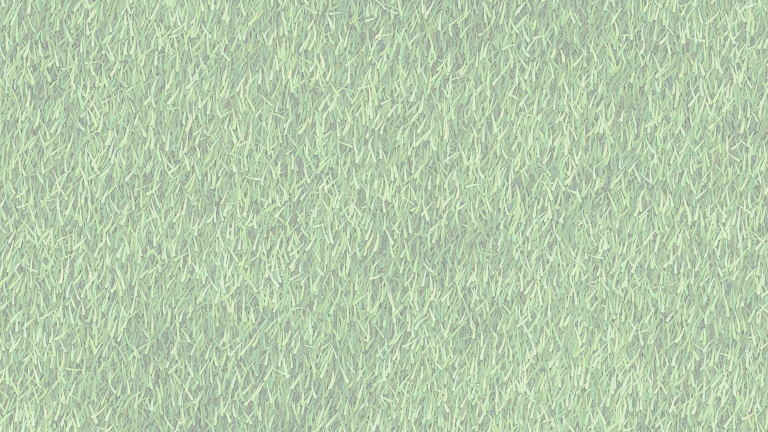
Give the GLSL for this texture, as a WebGL 2 fragment shader.

```glsl
#version 300 es
precision highp float;
// Pale, washed-out lawn of short overlapping grass blades with soft light patches.

#define LAYERS 18
#define CELL vec2(0.026, 0.032)
#define HALF_LENGTH 0.025
#define HALF_WIDTH 0.0030
#define LEAN 0.12
#define SPREAD 0.85
#define STRAY_SHARE 0.14
#define LAYER_FADE 0.77
#define TONE_CONTRAST 1.5
#define PATCH_STRENGTH 0.38
#define SHADOW 0.055
#define HUE_SHIFT 0.045

uniform vec2 u_resolution;
out vec4 fragColor;

vec4 hash4(vec2 p) {
    float s = dot(p, vec2(127.1, 311.7));
    return fract(sin(s + vec4(0.0, 17.3, 41.9, 73.1)) * 43758.5453);
}

float valueNoise(vec2 p) {
    vec2 cell = floor(p);
    vec2 f = fract(p);
    f = f * f * (3.0 - 2.0 * f);
    float low = mix(hash4(cell).x, hash4(cell + vec2(1, 0)).x, f.x);
    float high = mix(hash4(cell + vec2(0, 1)).x, hash4(cell + vec2(1, 1)).x, f.x);
    return mix(low, high, f.y);
}

float ramp(float a, float b, float t) {
    return clamp((t - a) / (b - a), 0.0, 1.0);
}

// Grey-green shade at 0, through mid greens, to cream at 1
vec3 grassTone(float t) {
    vec3 c = mix(vec3(0.66, 0.70, 0.655), vec3(0.70, 0.77, 0.68), ramp(0.02, 0.20, t));
    c = mix(c, vec3(0.72, 0.82, 0.69), ramp(0.20, 0.43, t));
    c = mix(c, vec3(0.75, 0.87, 0.71), ramp(0.43, 0.67, t));
    c = mix(c, vec3(0.82, 0.94, 0.74), ramp(0.67, 0.85, t));
    return mix(c, vec3(0.87, 0.945, 0.81), ramp(0.85, 1.0, t));
}

// Distance to a curved, tapered blade; q.y runs from root to tip
float bladeDistance(vec2 q, float halfLength, float halfWidth, float bend) {
    float along = clamp(q.y / halfLength, -1.0, 1.0);
    vec2 spine = vec2(bend * (along * along - 0.4), along * halfLength);
    return length(q - spine) - halfWidth * (0.8 - 0.4 * along);
}

float coverage(float d, float pixel) {
    return clamp(0.5 - d / pixel, 0.0, 1.0);
}

void main() {
    vec2 uv = gl_FragCoord.xy / u_resolution.y;
    float pixel = 1.0 / u_resolution.y;

    // Broad light patches and slow drift of the lean
    float light = 0.6 * valueNoise(uv * 3.2 + 4.7) + 0.4 * valueNoise(uv * 9.0 + 21.0);
    float patchTone = (light - 0.5) * PATCH_STRENGTH;
    float drift = LEAN + 0.5 * (valueNoise(floor(uv / CELL) * 0.0 + vec2(7.0)) - 0.5) * 0.2;

    // Soil and deep shade between the blades
    vec3 color = mix(vec3(0.67, 0.70, 0.66), vec3(0.71, 0.71, 0.70), valueNoise(uv * 120.0));

    // Scattered blades, lowest layer first
    for (int i = 0; i < LAYERS; i++) {
        float layer = float(i);
        float height = pow(LAYER_FADE, float(LAYERS - 1 - i));
        vec2 grid = uv / CELL + hash4(vec2(layer, 5.0)).xy * 7.0;
        vec2 home = floor(grid);

        for (int k = 0; k < 9; k++) {
            vec2 cell = home + vec2(k % 3 - 1, k / 3 - 1);
            vec2 key = cell + vec2(layer * 13.7, layer * 5.3);
            vec4 place = hash4(key);
            vec4 look = hash4(key + vec2(51.3, 87.9));

            float stray = step(1.0 - STRAY_SHARE, look.x);
            float angle = drift + (place.z + place.w - 1.0) * SPREAD * mix(1.0, 1.9, stray);
            vec2 up = vec2(sin(angle), cos(angle));
            vec2 offset = (grid - cell - place.xy) * CELL;
            vec2 q = vec2(dot(offset, vec2(up.y, -up.x)), dot(offset, up));

            float halfLength = HALF_LENGTH * mix(0.5, 0.95, look.y);
            float halfWidth = HALF_WIDTH * mix(0.7, 1.15, look.z) * mix(1.0, 0.8, stray);
            float bend = (look.w - 0.5) * 0.006;
            float d = bladeDistance(q, halfLength, halfWidth, bend);

            // Soft shade around the blade, then the blade itself
            float shade = 1.0 - smoothstep(0.0, 0.004, d);
            color *= 1.0 - SHADOW * shade;
            float tone = mix(fract(look.x * 7.13 + look.y), height, 0.45);
            tone = 0.5 + (tone - 0.5) * TONE_CONTRAST + patchTone + 0.22 * stray;
            tone += 0.10 * clamp(q.y / halfLength, -1.0, 1.0);
            vec3 blade = grassTone(clamp(tone, 0.0, 1.0));
            blade += (look.w - 0.5) * HUE_SHIFT * vec3(-1.0, 0.1, 0.8);
            color = mix(color, blade, coverage(d, pixel));
        }
    }
    fragColor = vec4(clamp(color, 0.0, 1.0), 1.0);
}
```
